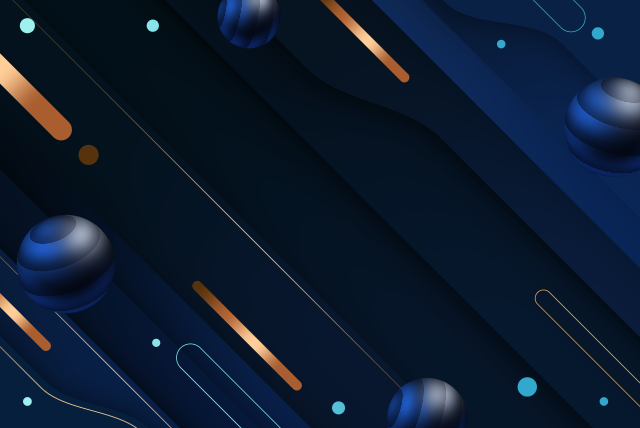
Give the GLSL for this background, as a Shadertoy shader.

```glsl
// Layered navy diagonal bands with soft shadows, copper bars, thin outlines,
// cyan dots and glossy striped spheres. Layers are painted back to front in
// units of canvas height, y down; "across" and "along" follow the diagonal.

const vec2 DIAGONAL = vec2(.7071);
const vec3 PEACH = vec3(1., .81, .6);
const vec3 COPPER = vec3(.7, .39, .2);
const vec3 BROWN = vec3(.34, .2, .05);

// Antialiased coverage of a signed distance
float cover(float dist) {
    return clamp(.5 - dist * iResolution.y, 0., 1.);
}

float stroke(float dist) {
    return cover(abs(dist) - .0009);
}

// Paint a sheet where inside > 0, casting a shadow beyond its edge
vec3 sheet(vec3 col, float inside, vec3 tint, float shadow) {
    float dist = inside * .7071;
    col *= 1. - shadow * exp(min(dist, 0.) / .045);
    return mix(col, tint, cover(-dist));
}

// Diagonal capsule: signed distance and position along its length
vec2 capsule(vec2 p, vec2 start, float len, float radius) {
    float h = clamp(dot(p - start, DIAGONAL), 0., len);
    return vec2(length(p - start - h * DIAGONAL) - radius, h / len);
}

vec3 metal(float t) {
    vec3 col = mix(BROWN, COPPER, smoothstep(0., .32, t));
    col = mix(col, PEACH, smoothstep(.28, .57, t));
    return mix(col, COPPER * .95, smoothstep(.58, .83, t));
}

// Blue glossy ball whose bands run around the given axis
vec3 ball(vec2 q, vec3 axis) {
    vec3 normal = vec3(q, sqrt(max(0., 1. - dot(q, q))));
    float latitude = acos(clamp(dot(normal, normalize(axis)), -1., 1.));
    float band = fract(latitude * 1.75 + .12);
    float stripe = smoothstep(0., .04, band) * (1. - .75 * smoothstep(.25, 1., band));
    float blueLight = exp(-2.6 * dot(q - vec2(-.5, -.4), q - vec2(-.5, -.4)));
    float whiteLight = exp(-5. * dot(q - vec2(.35, -.6), q - vec2(.35, -.6)));
    float rim = smoothstep(.5, 1., length(q)) * smoothstep(-.5, .8, q.y);
    vec3 col = vec3(.01, .025, .07);
    col += vec3(.11, .34, .74) * blueLight * (.35 + .65 * stripe);
    col += vec3(.04, .15, .4) * rim * (.3 + .7 * stripe);
    col = mix(col, vec3(.72, .76, .84), whiteLight * (.65 + .3 * stripe));
    return col * (.72 + .28 * normal.z);
}

void mainImage(out vec4 fragColor, in vec2 fragCoord) {
    vec2 p = vec2(fragCoord.x, iResolution.y - fragCoord.y) / iResolution.y;
    float across = p.x - p.y;
    float along = p.x + p.y;

    // Dark center and the sheets rising to the upper right
    vec3 col = mix(vec3(.01, .067, .105), vec3(.025, .09, .17), smoothstep(.3, 2., along));
    col = sheet(col, across - .385, mix(vec3(.015, .065, .11), vec3(.025, .095, .18),
        smoothstep(.4, 2.1, along)), .5);
    float wave = mix(.557, .707, smoothstep(.88, 1.35, along));
    col = sheet(col, across - wave, mix(vec3(.025, .075, .13), vec3(.035, .11, .23),
        smoothstep(.8, 2.1, along)), .5);
    col = sheet(col, across - .869, mix(vec3(.06, .17, .36), vec3(.035, .15, .35),
        smoothstep(.9, 2., along)), .15);
    col = sheet(col, across - .986, mix(vec3(.035, .11, .23), vec3(.04, .15, .34),
        smoothstep(1., 1.9, along)), .12);
    wave = mix(1.035, 1.21, smoothstep(1.05, 1.41, along));
    col = sheet(col, across - wave, vec3(.035, .13, .27), .3);

    // Sheets descending to the lower left
    float glow = smoothstep(.35, 1.65, along);
    col = sheet(col, .055 - across, mix(vec3(.012, .07, .11), vec3(.03, .09, .18), glow), .2);
    col = sheet(col, -.273 - across, mix(vec3(.012, .05, .095), vec3(.035, .13, .3), glow), .2);
    col = sheet(col, -.395 - across, mix(vec3(.02, .07, .14), vec3(.025, .1, .24), glow), .35);
    col = sheet(col, -.58 - across, mix(vec3(.03, .11, .23), vec3(.035, .14, .32), glow), .4);
    wave = mix(-.81, -.678, smoothstep(1., 1.35, along));
    col = sheet(col, wave + .025 - across, vec3(.025, .12, .24), .35);

    // Thin gold lines
    float shine = exp(-pow((along - 1.15) / .45, 2.));
    vec3 gold = mix(BROWN, PEACH, shine);
    col = mix(col, gold, stroke((across - .03) * .7071) * step(along, 1.86));
    col = mix(col, gold, stroke((across + .6) * .7071));
    col = mix(col, gold, stroke((across - wave) * .6));

    // Copper bars: start, length, radius
    vec4 bars[4] = vec4[4](vec4(-.195, -.035, .478, .025), vec4(.744, -.02, .284, .0117),
        vec4(.461, .668, .329, .0117), vec4(-.078, .623, .262, .0117));
    for (int i = 0; i < 4; i++) {
        vec2 bar = capsule(p, bars[i].xy, bars[i].z, bars[i].w);
        col = mix(col, metal(bar.y), cover(bar.x));
    }

    // Outlined capsules
    col = mix(col, vec3(.5, .88, .9), stroke(capsule(p, vec2(.445, .836), 1., .0325).x));
    col = mix(col, vec3(.9, .62, .28), stroke(capsule(p, vec2(1.27, .697), 1., .0195).x));
    col = mix(col, vec3(.2, .66, .75), stroke(capsule(p, vec2(.934, -.359), .566, .0332).x));

    // Dots turn from pale to deep cyan toward the right
    vec3 dots[9] = vec3[9](vec3(.064, .06, .0176), vec3(.357, .06, .0143), vec3(1.171, .103, .01),
        vec3(1.397, .078, .0143), vec3(.365, .801, .0095), vec3(.064, .938, .0102),
        vec3(.791, .953, .0152), vec3(1.232, .904, .0226), vec3(1.411, .938, .01));
    vec3 cyan = mix(vec3(.62, .95, .94), vec3(.2, .66, .8), smoothstep(0., 1.25, p.x));
    for (int i = 0; i < 9; i++) col = mix(col, cyan, cover(length(p - dots[i].xy) - dots[i].z));
    col = mix(col, BROWN, cover(length(p - vec2(.207, .362)) - .0235));

    // Spheres: center and radius, with the axis of their bands
    vec3 balls[4] = vec3[4](vec3(.582, .039, .074), vec3(.154, .617, .115),
        vec3(1.434, .297, .116), vec3(.998, .977, .094));
    vec3 axes[4] = vec3[4](vec3(-1, -.2, .2), vec3(-.3, -.8, .5), vec3(.25, -.85, .45), vec3(-1, -.3, .3));
    for (int i = 0; i < 4; i++) {
        vec2 q = (p - balls[i].xy) / balls[i].z;
        col = mix(col, ball(q, axes[i]), cover((length(q) - 1.) * balls[i].z));
    }
    fragColor = vec4(col, 1.);
}
```
